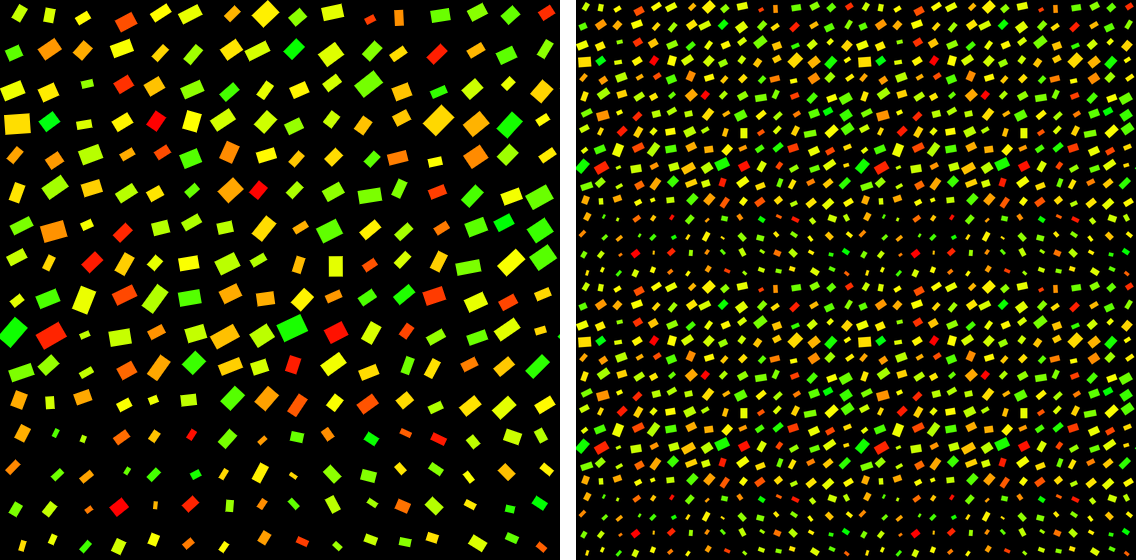
Left, the tile; right, the same tile 2 across and 2 down.
Write a Shadertoy shader that draws this pattern.

```glsl
// Jittered grid of tilted rectangles in bright traffic-light hues on black.

const int   GRID         = 16;                  // repeats across and down
const vec3  BACKGROUND   = vec3(0.0);
const float JITTER       = 0.15;                // centre offset, in cells
const float LENGTH_BIG   = 0.54;                // mean long side, in cells
const float LENGTH_SMALL = 0.36;
const float LENGTH_VARY  = 0.19;                // relative deviation
const vec2  LENGTH_RANGE = vec2(0.14, 0.80);
const vec2  ASPECT_RANGE = vec2(0.48, 0.80);    // short side / long side
const float HUE_MEAN     = 0.168;
const float HUE_VARY     = 0.078;
const vec2  HUE_RANGE    = vec2(0.0, 0.42);
const int   SMALL_ROWS   = 4;                   // lower band of small pieces
const float LEAN_MAIN    = 32.0;                // long-axis angles, in degrees
const float LEAN_LEFT    = 55.0;
const float LEAN_RIGHT   = -32.0;
const float LEAN_VARY    = 13.0;
const float STEEP_CHANCE = 0.17;
const float STEEP_TURN   = 36.0;

// Integer hash (PCG style): cell and salt to three values in 0..1
vec3 hash3(ivec2 cell, int salt) {
    uvec3 v = uvec3(cell, salt) * 1664525u + 1013904223u;
    v.x += v.y * v.z; v.y += v.z * v.x; v.z += v.x * v.y;
    v ^= v >> 16u;
    v.x += v.y * v.z; v.y += v.z * v.x; v.z += v.x * v.y;
    return vec3(v >> 8u) / 16777216.0;
}

// Roughly normal value with mean 0 and deviation 1
float bell(ivec2 cell, int salt) {
    return 2.0 * (dot(hash3(cell, salt), vec3(1.0)) - 1.5);
}

vec3 hueToRgb(float hue) {
    return clamp(abs(mod(hue * 6.0 + vec3(0.0, 4.0, 2.0), 6.0) - 3.0) - 1.0, 0.0, 1.0);
}

float boxDistance(vec2 p, vec2 halfSize) {
    vec2 d = abs(p) - halfSize;
    return length(max(d, 0.0)) + min(max(d.x, d.y), 0.0);
}

// Half size of a piece; the size profile wraps from top to bottom
vec2 pieceHalfSize(ivec2 cell, float aspectPick) {
    float fromBand = abs(float(cell.y) - 0.5 * float(SMALL_ROWS - 1));
    fromBand = min(fromBand, float(GRID) - fromBand);
    float edge = 0.5 * float(SMALL_ROWS);
    float big = smoothstep(edge - 0.5, edge + 1.0, fromBand);
    float side = mix(LENGTH_SMALL, LENGTH_BIG, big) * (1.0 + LENGTH_VARY * bell(cell, 1));
    side = clamp(side, LENGTH_RANGE.x, LENGTH_RANGE.y);
    return 0.5 * side * vec2(1.0, mix(ASPECT_RANGE.x, ASPECT_RANGE.y, aspectPick));
}

// Tilt of the long side, in radians
float pieceAngle(ivec2 cell, float steepPick) {
    float lean = LEAN_MAIN;
    if (cell.y < SMALL_ROWS) lean = cell.x < GRID / 2 ? LEAN_LEFT : LEAN_RIGHT;
    else if (steepPick < STEEP_CHANCE) lean += STEEP_TURN;
    return radians(lean + LEAN_VARY * bell(cell, 2));
}

void mainImage(out vec4 fragColor, in vec2 fragCoord) {
    vec2 p = fragCoord / iResolution.xy * float(GRID);
    float pixel = float(GRID) / min(iResolution.x, iResolution.y);
    ivec2 home = ivec2(floor(p));
    vec3 color = BACKGROUND;

    // Neighbours are included because pieces may cross cell borders
    for (int y = -1; y <= 1; y++) {
        for (int x = -1; x <= 1; x++) {
            ivec2 place = home + ivec2(x, y);
            ivec2 cell = (place + GRID) % GRID;
            vec3 shift = hash3(cell, 3);
            vec3 pick = hash3(cell, 4);
            vec2 q = p - vec2(place) - 0.5 - JITTER * (2.0 * shift.xy - 1.0);
            float angle = pieceAngle(cell, pick.x);
            float c = cos(angle), s = sin(angle);
            q = vec2(c * q.x + s * q.y, c * q.y - s * q.x);
            float d = boxDistance(q, pieceHalfSize(cell, pick.y));
            float hue = clamp(HUE_MEAN + HUE_VARY * bell(cell, 5), HUE_RANGE.x, HUE_RANGE.y);
            color = mix(color, hueToRgb(hue), clamp(0.5 - d / pixel, 0.0, 1.0));
        }
    }
    fragColor = vec4(color, 1.0);
}
```
